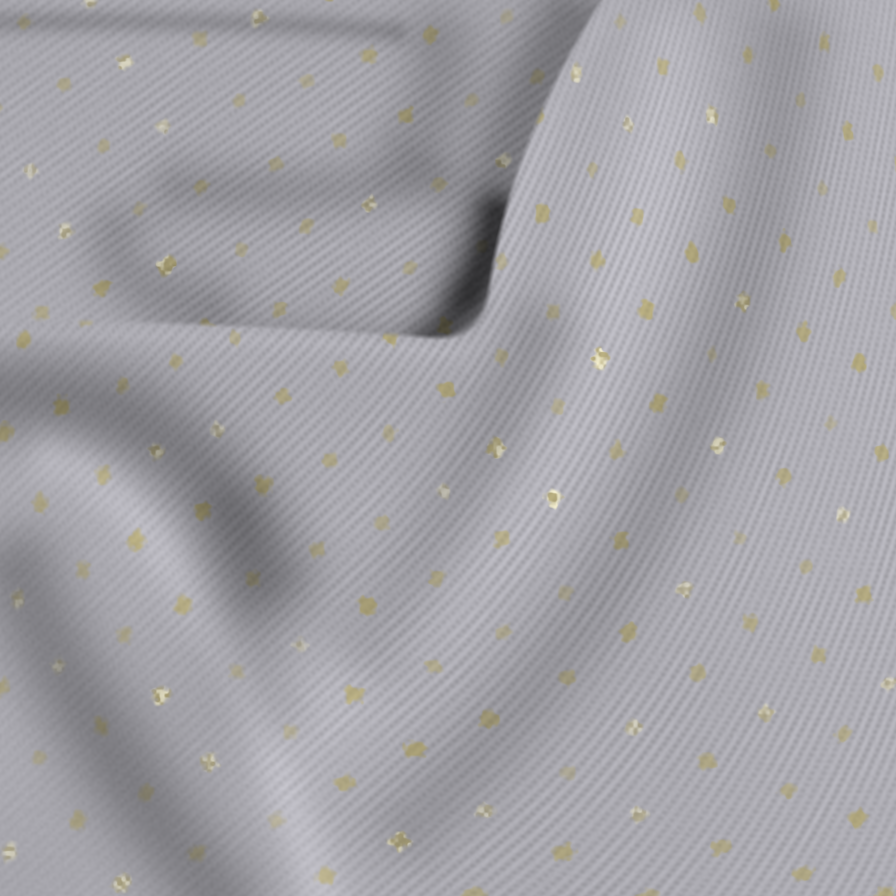
Write a Shadertoy shader that draws this texture.

```glsl
#define CLOTH vec3(0.985, 0.98, 1.02)
#define GOLD vec3(0.67, 0.63, 0.45)
#define FOIL vec3(0.9, 0.88, 0.76)
#define BASE_LIGHT 0.672
#define CELL_DENSITY 1.1
#define RIBS_PER_CELL 8.0
#define RIB_DEPTH 0.03
#define YARN_DEPTH 0.014
#define DOT_RADIUS 0.0098
#define FOIL_SHARE 0.22
#define GRAIN 0.02
#define FOLD_DEPTH 1.2

float hash(vec2 p) {
    vec3 q = fract(p.xyx * 0.1031);
    q += dot(q, q.yzx + 33.33);
    return fract((q.x + q.y) * q.z);
}

float noise(vec2 p) {
    vec2 i = floor(p), f = fract(p);
    f *= f * (3.0 - 2.0 * f);
    return mix(mix(hash(i), hash(i + vec2(1, 0)), f.x),
               mix(hash(i + vec2(0, 1)), hash(i + vec2(1, 1)), f.x), f.y);
}

float smoothMin(float a, float b, float k) {
    float h = max(k - abs(a - b), 0.0) / k;
    return min(a, b) - h * h * k * 0.25;
}

// Soft band around a quadratic curve from a to c, pulled towards b
float fold(vec2 p, vec2 a, vec2 b, vec2 c, float width) {
    float nearest = 1e3;
    vec2 start = a;
    for (int i = 1; i <= 10; i++) {
        float t = float(i) / 10.0;
        vec2 end = mix(mix(a, b, t), mix(b, c, t), t);
        vec2 e = end - start, d = p - start;
        d -= e * clamp(dot(d, e) / dot(e, e), 0.0, 1.0);
        nearest = min(nearest, dot(d, d));
        start = end;
    }
    return exp(-nearest / (width * width));
}

// Lattice coordinates of the draped cloth: one dot per unit cell
vec2 frontCloth(vec2 p) {
    float bend = max(0.9 * p.x + 0.45 * p.y - 0.54, 0.0);
    return CELL_DENSITY * vec2(9.55 * p.x - 3.55 * p.x * p.x + 6.0 * p.y + 5.0 * p.x * p.y,
                               4.3 * p.x - 9.8 * p.y + 6.0 * bend * bend);
}

vec2 backCloth(vec2 p) {
    return CELL_DENSITY * vec2(10.2 * p.x + 6.0 * p.y - 0.25, 3.6 * p.x - 11.0 * p.y + 0.19);
}

// Diagonal ribs with uneven strength, crossed by faint yarn steps
float twill(vec2 cloth) {
    float rib = (cloth.y + 0.3 * cloth.x) * RIBS_PER_CELL;
    float yarn = cloth.x * 11.0 + 0.5 * floor(rib);
    float ribFade = 1.0 - smoothstep(0.3, 0.6, fwidth(rib));
    float yarnFade = 1.0 - smoothstep(0.3, 0.6, fwidth(cloth.x) * 11.0);
    float ridge = cos(6.2832 * rib);
    float strength = 0.55 + 0.9 * noise(vec2(rib * 0.5, cloth.x * 1.2) + 60.0);
    return RIB_DEPTH * ribFade * strength * ridge
         + YARN_DEPTH * yarnFade * cos(6.2832 * yarn) * (0.5 - 0.5 * ridge);
}

// Ragged printed dot: x is coverage, y is foil shine
vec2 printedDot(vec2 p, vec2 cloth, float blur) {
    vec2 id = floor(cloth);
    float seed = hash(id + 40.0), wear = hash(id + 91.0);
    vec2 cell = fract(cloth) - 0.5 + 0.14 * (vec2(seed, wear) - 0.5);
    vec2 d = mat2(0.065, 0.048, 0.072, -0.052) * cell / CELL_DENSITY;
    float lobes = 0.92 + 0.08 * cos(4.0 * atan(d.y, d.x) + 6.2832 * seed);
    float radius = DOT_RADIUS * lobes * mix(0.75, 1.05, wear);
    radius *= 0.65 + 0.6 * noise(p * 200.0);
    float cover = 1.0 - smoothstep(-blur, blur, length(d) - radius);
    float foil = step(1.0 - FOIL_SHARE, seed) * smoothstep(0.2, 0.8, noise(p * 210.0 + 7.0));
    return vec2(cover * mix(0.45, 0.95, wear), foil);
}

void mainImage(out vec4 fragColor, in vec2 fragCoord) {
    vec2 p = fragCoord / iResolution.y;
    float pixel = 1.0 / iResolution.y;

    // Overlapping flap: positive depth lies behind its rolled edge
    float edgeY = 0.642 - 0.08 * p.x * p.x;
    float rise = max(p.y - 0.62, 0.0);
    float edgeX = 0.54 + 0.06 * rise + 0.75 * rise * rise;
    float depth = smoothMin(p.y - edgeY, edgeX - p.x, 0.06);
    float behind = smoothstep(-0.003 - pixel, 0.003 + pixel, depth);

    // Ridges and hollows of the front cloth
    float front = 0.02 * smoothstep(0.75, 1.0, p.x);
    front -= 0.15 * fold(p, vec2(0.0, 0.56), vec2(0.2, 0.57), vec2(0.3, 0.36), 0.055);
    front -= 0.14 * fold(p, vec2(0.02, 0.36), vec2(0.08, 0.2), vec2(0.24, 0.0), 0.055);
    front += 0.06 * fold(p, vec2(0.06, 0.49), vec2(0.2, 0.46), vec2(0.36, 0.0), 0.03);
    front -= 0.06 * fold(p, vec2(0.26, 0.42), vec2(0.25, 0.25), vec2(0.3, 0.2), 0.05);
    front += 0.05 * fold(p, vec2(0.75, 0.95), vec2(0.73, 0.52), vec2(0.34, 0.19), 0.055);
    front -= 0.08 * fold(p, vec2(0.6, 0.62), vec2(0.55, 0.48), vec2(0.42, 0.28), 0.05);
    front -= 0.07 * fold(p, vec2(0.88, 0.95), vec2(0.84, 0.45), vec2(0.46, 0.08), 0.05);
    front += 0.03 * exp(-abs(depth + 0.015) / 0.018);

    // Hollows and deep pocket of the cloth behind
    float back = -0.07 * exp(-max(depth, 0.0) / 0.025) * smoothstep(0.1, 0.3, p.x);
    back -= 0.09 * fold(p, vec2(0.0, 0.975), vec2(0.25, 0.98), vec2(0.44, 0.965), 0.014);
    back -= 0.09 * fold(p, vec2(0.49, 0.95), vec2(0.5, 0.9), vec2(0.46, 0.84), 0.045);
    back -= 0.08 * fold(p, vec2(0.13, 0.74), vec2(0.12, 0.68), vec2(0.23, 0.66), 0.04);
    back -= 0.08 * fold(p, vec2(0.2, 0.79), vec2(0.35, 0.78), vec2(0.48, 0.8), 0.035);
    back -= 0.13 * fold(p, vec2(0.63, 0.98), vec2(0.56, 0.86), vec2(0.52, 0.68), 0.04);
    back -= 0.24 * fold(p, vec2(0.555, 0.76), vec2(0.545, 0.68), vec2(0.48, 0.62), 0.026);

    // Weave and print, softer away from the focal band
    float focus = smoothstep(0.1, 0.65, p.x + 0.5 * p.y) * (1.0 - 0.5 * smoothstep(0.8, 1.0, p.y));
    vec2 frontUV = frontCloth(p), backUV = backCloth(p);
    float weave = mix(twill(frontUV), twill(backUV), behind) * mix(0.3, 1.0, focus);
    float blur = pixel + mix(0.0035, 0.0016, focus);
    vec2 dotMark = mix(printedDot(p, frontUV, blur), printedDot(p, backUV, blur), behind);

    float light = max(BASE_LIGHT + FOLD_DEPTH * mix(front, back, behind), 0.2);
    light += 0.03 * (noise(p * 5.0) - 0.5) + GRAIN * (noise(p * 300.0) - 0.5);
    vec3 color = CLOTH * (light + weave * light / BASE_LIGHT);
    vec3 ink = mix(GOLD, FOIL, dotMark.y) * (light + 0.5 * weave) / BASE_LIGHT;
    fragColor = vec4(mix(color, ink, dotMark.x), 1.0);
}
```
